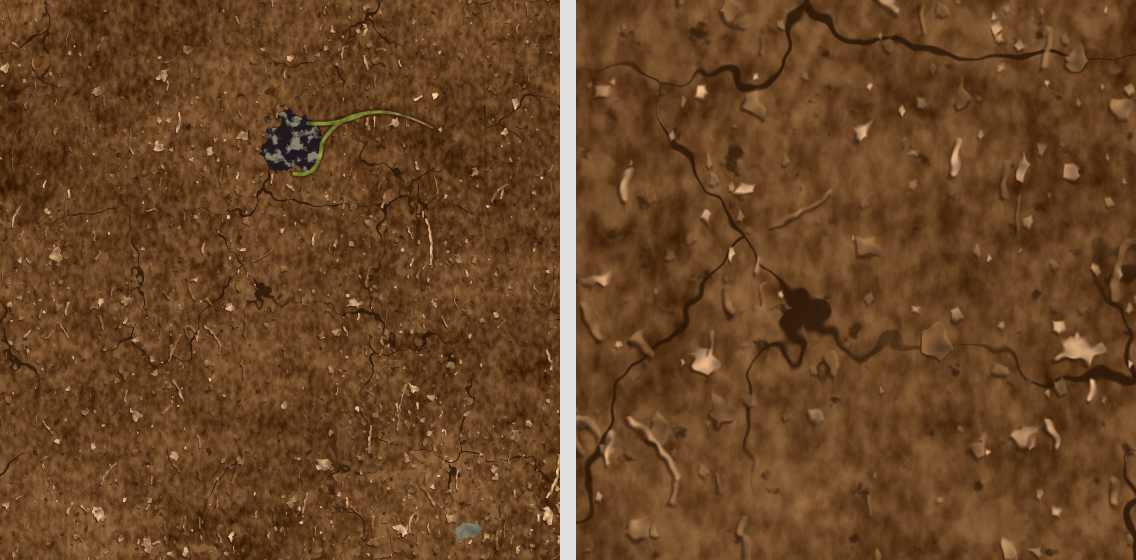
Left: the whole. Right: its middle third, enlarged.
Give the GLSL for this texture, as a Shadertoy shader.

```glsl
// Dry cracked brown soil with stone chips, straw and a wilted sprig.
const vec3 LOAM = vec3(0.365, 0.225, 0.105);
const vec3 LIGHT_LOAM = vec3(0.44, 0.29, 0.155);
const vec3 CREVICE = vec3(0.17, 0.09, 0.03);
const vec3 TAN = vec3(0.56, 0.40, 0.24);
const vec3 PALE = vec3(0.82, 0.65, 0.49);
const vec3 STEM_GREEN = vec3(0.47, 0.51, 0.19);
const vec3 LEAF_DARK = vec3(0.13, 0.09, 0.11);
const vec3 LEAF_GREY = vec3(0.52, 0.51, 0.43);
const vec2 SHADOW_SHIFT = vec2(0.0018, 0.0030);
const float CRACK_SCALE = 4.6;
const float CRACK_WIDTH = 0.0022;
const float EDGE = 0.0013;
const float TAU = 6.28319;

vec2 hash2(vec2 p) {
  vec3 q = fract(p.xyx * vec3(0.1031, 0.1030, 0.0973));
  q += dot(q, q.yzx + 33.33);
  return fract((q.xx + q.yz) * q.zy);
}

vec2 direction(float a) { return vec2(cos(a), sin(a)); }

float corner(vec2 cell, vec2 f, vec2 o) {
  return dot(direction(TAU * hash2(cell + o).x), f - o);
}

float gradientNoise(vec2 p) {
  vec2 i = floor(p), f = fract(p);
  vec2 u = f * f * f * (f * (f * 6.0 - 15.0) + 10.0);
  return mix(mix(corner(i, f, vec2(0, 0)), corner(i, f, vec2(1, 0)), u.x),
             mix(corner(i, f, vec2(0, 1)), corner(i, f, vec2(1, 1)), u.x), u.y);
}

float fbm(vec2 p) {
  float sum = 0.0, amp = 1.0;
  for (int i = 0; i < 4; i++) {
    sum += amp * gradientNoise(p);
    p = mat2(1.6, 1.2, -1.2, 1.6) * p + 19.7;
    amp *= 0.5;
  }
  return sum;
}

float cover(float d) { return 1.0 - smoothstep(-EDGE, EDGE, d); }

// Distance to the nearest border between Voronoi cells
float cellBorder(vec2 p) {
  vec2 i = floor(p), f = fract(p), nearest = vec2(9), home = vec2(0);
  float border = 9.0;
  for (int k = 0; k < 9; k++) {
    vec2 o = vec2(k % 3 - 1, k / 3 - 1), r = o + hash2(i + o) - f;
    if (dot(r, r) < dot(nearest, nearest)) { nearest = r; home = o; }
  }
  for (int k = 0; k < 25; k++) {
    vec2 o = home + vec2(k % 5 - 2, k / 5 - 2);
    vec2 r = o + hash2(i + o) - f, gap = r - nearest;
    if (dot(gap, gap) > 1e-4) border = min(border, dot(0.5 * (r + nearest), normalize(gap)));
  }
  return border;
}

float crack(vec2 uv) {
  vec2 warp = vec2(fbm(uv * 10.0), fbm(uv * 10.0 + 37.0));
  float d = cellBorder(uv * CRACK_SCALE + 0.25 * warp) / CRACK_SCALE;
  float w = CRACK_WIDTH * (0.75 + 1.5 * gradientNoise(uv * 24.0));
  return cover(d - w) * smoothstep(-0.2, 0.15, gradientNoise(uv * 4.0 + 4.6));
}

// Litter gathers in patches and towards the lower edge
float litter(vec2 uv) {
  float low = 1.0 - smoothstep(0.0, 0.35, uv.y);
  return clamp(0.55 + 1.3 * gradientNoise(uv * 3.5 + 5.0) + 0.5 * low, 0.12, 1.3);
}

float chipShape(vec2 q, float r, vec2 seed) {
  float d = -r;
  for (float k = 0.0; k < 5.0; k++) {
    vec2 h = hash2(seed + k * 3.7);
    d = max(d, dot(q, direction(TAU * (k + 0.7 * h.x) / 5.0)) - r * mix(0.5, 1.0, h.y));
  }
  return d;
}

// Mostly upright, nearly straight stalk
float strawShape(vec2 q, float r, vec2 seed) {
  vec2 h = hash2(seed + 9.1) - 0.5, along = direction(TAU * (0.23 + 1.5 * h.x * h.x * h.x));
  q = vec2(dot(q, along), dot(q, vec2(-along.y, along.x)));
  q.y += 0.4 * h.y * q.x * q.x / r;
  return length(vec2(max(abs(q.x) - r, 0.0), q.y)) - mix(0.0006, 0.0022, hash2(seed).x);
}

// One scattered layer of straw or angular chips
void scatter(inout vec3 col, vec2 uv, float count, float density, float size, bool isStraw) {
  vec2 rough = vec2(gradientNoise(uv * 110.0), gradientNoise(uv * 110.0 + 50.0));
  for (int k = 0; k < 9; k++) {
    vec2 id = floor(uv * count) + vec2(k % 3 - 1, k / 3 - 1), seed = id + count * 7.0;
    vec2 a = hash2(seed), b = hash2(seed + 71.3), c = hash2(seed + 143.9);
    vec2 centre = (id + a) / count, q = uv - centre;
    float r = size * mix(0.4, 1.0, b.y * b.y), d, shade;
    if (length(q) > 3.0 * r + 0.01 || b.x > density * litter(centre)) continue;
    vec2 shift = SHADOW_SHIFT * min(1.0, r / 0.007);
    if (isStraw) {
      q += 0.003 * rough;
      d = strawShape(q, r, seed);
      shade = strawShape(q + shift, r, seed);
    } else {
      q = q * vec2(mix(0.7, 1.9, a.x), 1.0) + 0.7 * r * rough;
      d = chipShape(q, r, seed);
      shade = chipShape(q + shift, r, seed);
    }
    col = mix(col, CREVICE, 0.55 * cover(shade));
    vec3 tint = mix(TAN, PALE, c.y * c.y) * (1.0 + 0.6 * rough.x);
    col = mix(col, tint, cover(d) * mix(0.5, 1.0, c.y));
  }
}

float curve(vec2 p, vec2 a, vec2 b, vec2 c) {
  float d = 9.0;
  vec2 last = a;
  for (float t = 0.1; t < 1.05; t += 0.1) {
    vec2 next = mix(mix(a, b, t), mix(b, c, t), t), s = next - last, q = p - last;
    d = min(d, length(q - s * clamp(dot(q, s) / dot(s, s), 0.0, 1.0)));
    last = next;
  }
  return d;
}

// Crumpled leaf, forked stem and a loose pale leaf
void sprig(inout vec3 col, vec2 uv) {
  float crumple = fbm(uv * 26.0), fold = fbm(uv * 52.0 + 11.0);
  float leaf = length(uv - vec2(0.522, 0.742)) - 0.05 + 0.05 * crumple;
  float loose = length((uv - vec2(0.83, 0.052)) * vec2(0.75, 1.1)) - 0.017 + 0.015 * crumple;
  vec2 fork = vec2(0.575, 0.745), joint = vec2(0.65, 0.797);
  float stem = curve(uv, vec2(0.525, 0.69), vec2(0.57, 0.68), fork);
  stem = min(stem, curve(uv, fork, vec2(0.6, 0.79), joint));
  stem = min(stem, curve(uv, vec2(0.55, 0.78), vec2(0.6, 0.775), joint));
  stem = min(stem, curve(uv, joint, vec2(0.7, 0.81), vec2(0.772, 0.772)));
  float tip = smoothstep(0.62, 0.77, uv.x);
  stem -= mix(0.0033, 0.0016, tip);
  col = mix(col, CREVICE, 0.6 * (1.0 - smoothstep(0.0, 0.007, min(leaf, stem))));
  col = mix(col, mix(LEAF_DARK, LEAF_GREY, smoothstep(-0.1, 0.4, fold)), cover(leaf));
  col = mix(col, mix(STEM_GREEN, TAN, tip * tip) * (1.0 + 0.5 * fold), cover(stem));
  col = mix(col, LEAF_GREY * (0.9 + 0.3 * fold), cover(loose));
}

void mainImage(out vec4 fragColor, in vec2 fragCoord) {
  vec2 uv = fragCoord / iResolution.y;
  // Soil: broad patches, clods and grain
  float tone = 0.3 + 1.7 * fbm(uv * 3.5) + 1.5 * fbm(uv * 22.0 + 8.0);
  tone += 2.0 * fbm(uv * vec2(100, 64));
  vec3 col = mix(LOAM, LIGHT_LOAM, tone);
  float clod = smoothstep(0.15, 0.45, fbm(uv * 30.0 + 60.0));
  col = mix(col, TAN, 0.6 * clod * litter(uv));
  // Cracks and pits
  col = mix(col, CREVICE, 0.9 * crack(uv));
  col = mix(col, CREVICE, 0.7 * smoothstep(0.4, 0.7, fbm(uv * 55.0 + 90.0)));
  // Litter
  scatter(col, uv, 60.0, 0.42, 0.005, false);
  scatter(col, uv, 30.0, 0.45, 0.01, false);
  scatter(col, uv, 14.0, 0.42, 0.017, false);
  scatter(col, uv, 32.0, 0.4, 0.012, true);
  scatter(col, uv, 9.0, 0.6, 0.042, true);
  sprig(col, uv);
  fragColor = vec4(clamp(col, 0.0, 1.0), 1.0);
}
```
